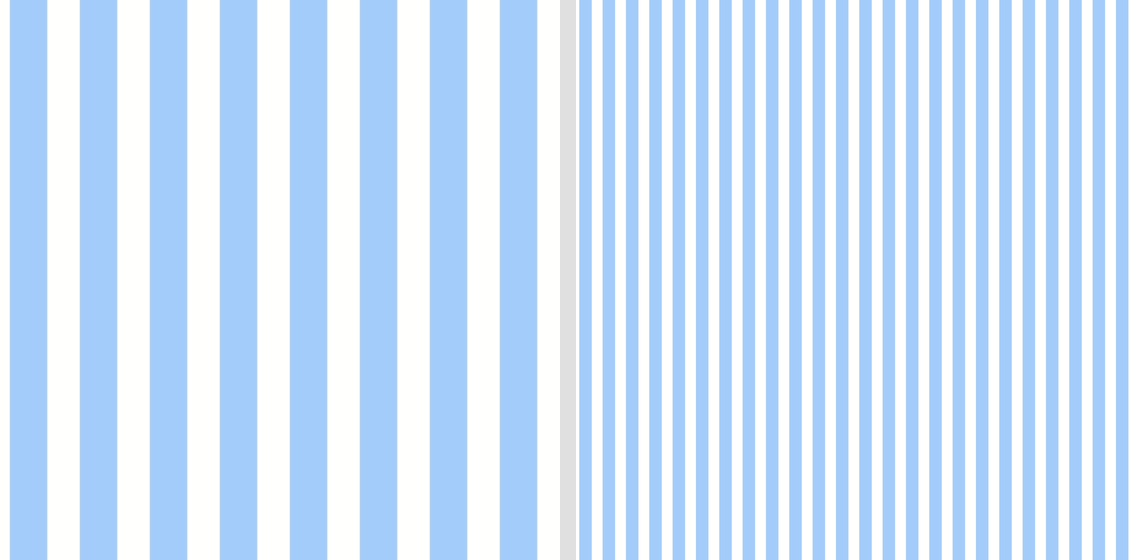
Left: one tile. Right: repeated 3 by 3.
This pattern is drawn by a Shadertoy shader. Its source:

```glsl
// Vertical sky-blue stripes on white, with a slightly duller rim along each edge.

const float REPEATS = 8.0;         // stripes across the canvas
const float STRIPE_CENTER = 0.408; // within one repeat
const float STRIPE_WIDTH = 0.534;  // share of one repeat
const float RIM_WIDTH = 0.0025;    // in canvas widths
const float RIM_STRENGTH = 0.8;
const float HALO_WIDTH = 0.0015;   // pale fringe outside the stripe
const float HALO_STRENGTH = 0.6;

const vec3 WHITE = vec3(1.0, 1.0, 0.995);
const vec3 BLUE = vec3(0.64, 0.80, 0.98);
const vec3 RIM_BLUE = vec3(0.69, 0.805, 0.925);
const vec3 HALO_BLUE = vec3(0.90, 0.96, 1.0);

// Signed distance to the nearest stripe edge in canvas widths, negative inside.
float stripeDistance(float x) {
    float offset = fract(x * REPEATS - STRIPE_CENTER + 0.5) - 0.5;
    return (abs(offset) - 0.5 * STRIPE_WIDTH) / REPEATS;
}

// Antialiased coverage of the region where the distance is negative.
float coverage(float distance, float pixel) {
    return clamp(0.5 - distance / pixel, 0.0, 1.0);
}

void mainImage(out vec4 fragColor, in vec2 fragCoord) {
    float pixel = 1.0 / iResolution.x;
    float d = stripeDistance(fragCoord.x * pixel);

    // Layers from the outside in: ground, halo, rim, stripe body
    vec3 color = mix(WHITE, HALO_BLUE, HALO_STRENGTH * coverage(d - HALO_WIDTH, pixel));
    vec3 rim = mix(BLUE, RIM_BLUE, RIM_STRENGTH);
    color = mix(color, rim, coverage(d, pixel));
    color = mix(color, BLUE, coverage(d + RIM_WIDTH, pixel));

    fragColor = vec4(color, 1.0);
}
```
